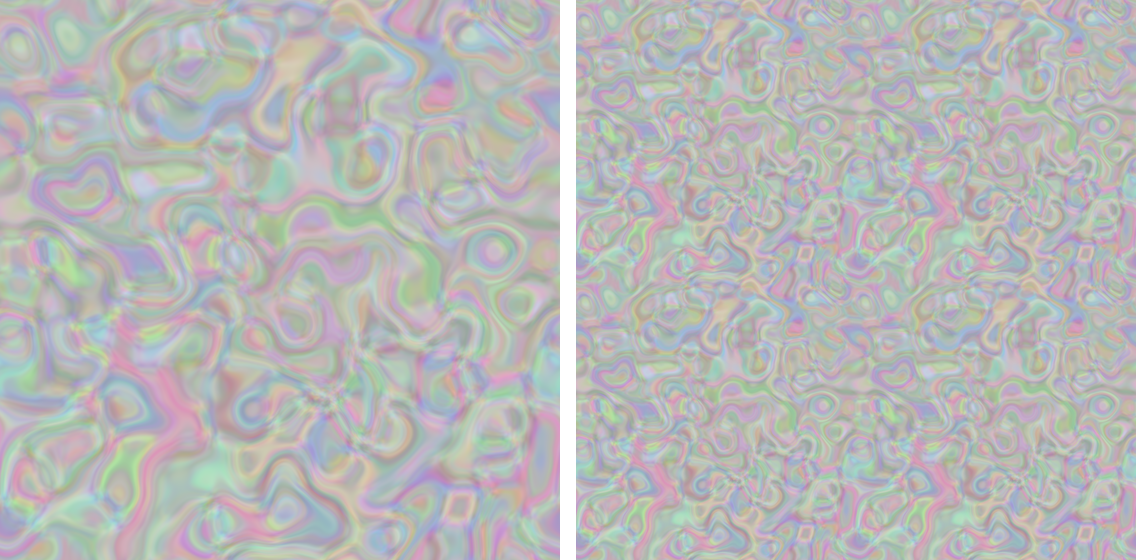
Left, the tile; right, the same tile 2 across and 2 down.
A Shadertoy shader for this texture:

```glsl
vec3 hash3(uvec3 v) {
    v = v * 1664525u + 1013904223u;
    v.x += v.y * v.z; v.y += v.z * v.x; v.z += v.x * v.y;
    v ^= v >> 16u;
    v.x += v.y * v.z; v.y += v.z * v.x; v.z += v.x * v.y;
    return vec3(v >> 8u) / 8388608.0 - 1.0;
}

// One corner of the lattice: three independent gradients, one per channel
vec3 corner(vec2 cell, vec2 offset, float period, uint seed) {
    uvec2 id = uvec2(mod(cell, period));
    vec3 slopeX = hash3(uvec3(id, seed));
    vec3 slopeY = hash3(uvec3(id, seed + 101u));
    return slopeX * offset.x + slopeY * offset.y;
}

// Three-channel gradient noise that wraps over the unit square
vec3 tileNoise(vec2 uv, float period, uint seed) {
    vec2 p = uv * period;
    vec2 cell = floor(p);
    vec2 f = p - cell;
    vec2 s = f * f * f * (f * (f * 6.0 - 15.0) + 10.0);
    vec2 e = vec2(1.0, 0.0);
    vec3 low = mix(corner(cell, f, period, seed),
                   corner(cell + e.xy, f - e.xy, period, seed), s.x);
    vec3 high = mix(corner(cell + e.yx, f - e.yx, period, seed),
                    corner(cell + e.xx, f - e.xx, period, seed), s.x);
    return mix(low, high, s.y);
}

void mainImage(out vec4 fragColor, in vec2 fragCoord) {
    vec2 uv = fragCoord / iResolution.xy;

    // Strong folding of the plane draws rings and pinched streaks
    vec2 fold = 0.75 * tileNoise(uv, 7.0, 11u).xy
              + 0.22 * tileNoise(uv, 13.0, 23u).xy;
    vec2 warped = uv + fold;

    // Soft independent tints in red, green and blue
    vec3 tint = vec3(0.0);
    float weight = 1.0;
    float period = 7.0;
    for (uint i = 0u; i < 3u; i++) {
        tint += weight * tileNoise(warped, period, 37u + i * 7u);
        weight *= 0.48;
        period *= 2.0;
    }

    vec3 color = vec3(0.717, 0.717, 0.715) + 0.27 * tint;
    fragColor = vec4(clamp(color, 0.0, 1.0), 1.0);
}
```
